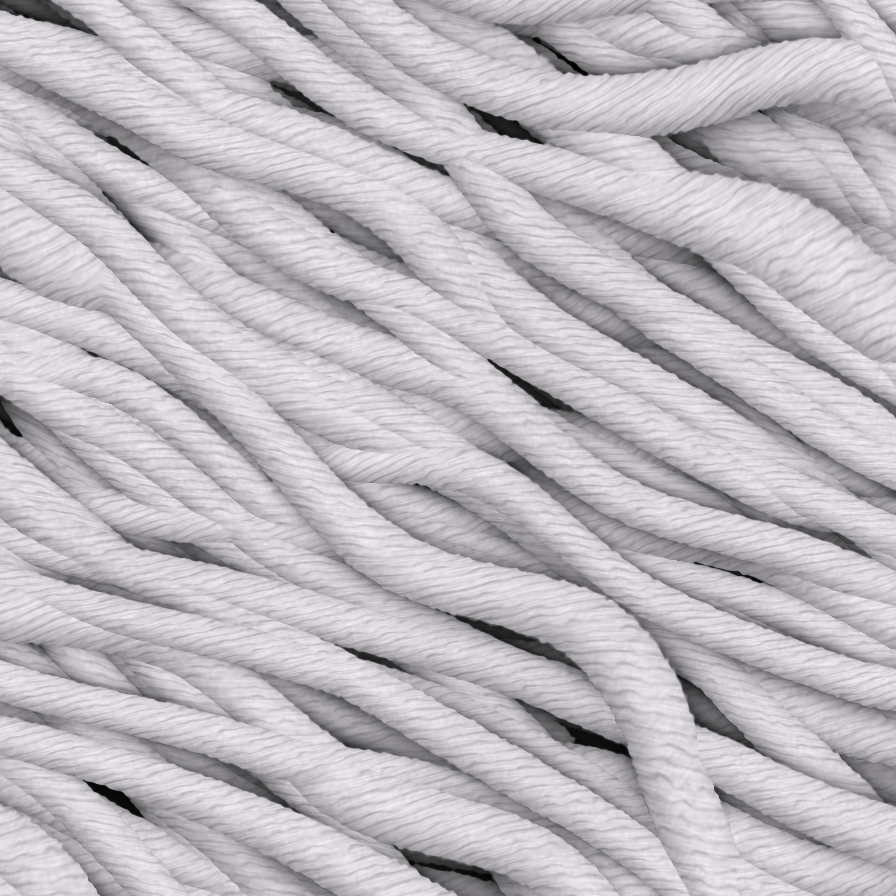
This texture is drawn by a WebGL 1 fragment shader. Its source:

```glsl
precision highp float;
uniform vec2 u_resolution;

const int LAYERS = 7;
const float SPACING = 0.1;
const vec3 COTTON_TINT = vec3(0.998, 0.980, 1.008);

float hash(vec2 p) {
  vec3 q = fract(vec3(p.xyx) * 0.1031);
  q += dot(q, q.yzx + 33.33);
  return fract((q.x + q.y) * q.z);
}

float noise(vec2 p) {
  vec2 cell = floor(p);
  vec2 f = fract(p);
  f = f * f * (3.0 - 2.0 * f);
  return mix(mix(hash(cell), hash(cell + vec2(1.0, 0.0)), f.x),
             mix(hash(cell + vec2(0.0, 1.0)), hash(cell + 1.0), f.x), f.y);
}

// Layer space: x runs along the cords, y across them
vec2 layerSpace(vec2 p, float layer) {
  float angle = -0.56 + 0.27 * sin(layer * 2.4 + 0.6);
  float c = cos(angle);
  float s = sin(angle);
  vec2 q = vec2(c * p.x + s * p.y, c * p.y - s * p.x);
  q.y += 0.17 * (noise(p * 2.3 + layer * 7.3 + 20.0) - 0.5);
  return q + vec2(3.0, 5.0 + layer * 0.037);
}

// One cord: lift, signed distance from its axis, radius, seed
vec4 cord(vec2 q, float lane, float layer) {
  float seed = lane + layer * 71.0;
  float wander = 0.056 * (noise(vec2(q.x * 4.2 + seed * 0.37, seed)) - 0.5);
  float d = q.y - (lane + 0.5) * SPACING - wander;
  float lift = 0.011 * layer + 0.10 * (noise(vec2(q.x * 2.6, seed + 9.0)) - 0.5);
  lift -= 0.06 * step(hash(vec2(seed, 4.0)), 0.22);
  float radius = 0.025 + 0.008 * hash(vec2(seed, 2.0));
  return vec4(lift, d, radius, seed);
}

// Light falling on the twisted yarn
float yarnShade(float along, float d, float radius, float seed) {
  float t = clamp(d / radius, -1.0, 1.0);
  float shade = 0.885 - 0.17 * smoothstep(0.1, -1.0, t) - 0.09 * t * t * t * t;
  float twist = along - 1.35 * d;
  float fray = noise(vec2(along * 55.0, d * 90.0 + seed));
  float wave = 0.5 + 0.5 * cos(6.2832 * (twist / 0.0185 + 0.6 * fray) + seed);
  shade -= 0.12 * pow(wave, 4.0) * (0.25 + 0.9 * fray);
  float fibre = noise(vec2(twist * 360.0, along * 65.0 + seed * 3.0));
  float lint = noise(vec2(along, d) * 260.0 + seed);
  return shade + 0.085 * (fibre - 0.5) + 0.05 * (lint - 0.5);
}

void main() {
  vec2 p = gl_FragCoord.xy / u_resolution.y;
  float edge = max(0.0018, 1.2 / u_resolution.y);
  float fuzz = 0.003 * (noise(p * 170.0) - 0.5);
  float height = -0.1;
  float shade = 0.42;

  // Topmost cord surface
  for (int i = 0; i < LAYERS; i++) {
    float layer = float(i);
    vec2 q = layerSpace(p, layer);
    float firstLane = floor(q.y / SPACING - 0.5);
    for (int j = 0; j < 2; j++) {
      vec4 c = cord(q, firstLane + float(j), layer);
      float radius = c.z + fuzz;
      float t = c.y / radius;
      float z = c.x + radius * sqrt(max(0.0, 1.0 - t * t));
      float cover = 1.0 - smoothstep(-edge, edge, abs(c.y) - radius);
      cover *= smoothstep(-0.002, 0.002, z - height);
      if (cover > 0.0) {
        shade = mix(shade, yarnShade(q.x, c.y, radius, c.w), cover);
        height = mix(height, max(z, height), cover);
      }
    }
  }

  // Contact shadows from higher cords, longest toward the lower left
  float shadow = 0.0;
  for (int i = 0; i < LAYERS; i++) {
    float layer = float(i);
    vec2 q = layerSpace(p, layer);
    float firstLane = floor(q.y / SPACING - 0.5);
    for (int j = 0; j < 2; j++) {
      vec4 c = cord(q, firstLane + float(j), layer);
      float gap = max(abs(c.y) - c.z, 0.0);
      float reach = c.y < 0.0 ? 0.013 : 0.008;
      float above = smoothstep(0.0, 0.055, c.x + 0.5 * c.z - height);
      shadow += above * exp(-gap / reach);
    }
  }
  shade *= exp(-0.62 * shadow);
  shade *= mix(0.72, 1.0, smoothstep(-0.04, 0.045, height));
  shade += 0.03 * (noise(p * 5.0 + 3.0) - 0.5);

  gl_FragColor = vec4(clamp(COTTON_TINT * shade, 0.0, 1.0), 1.0);
}
```
